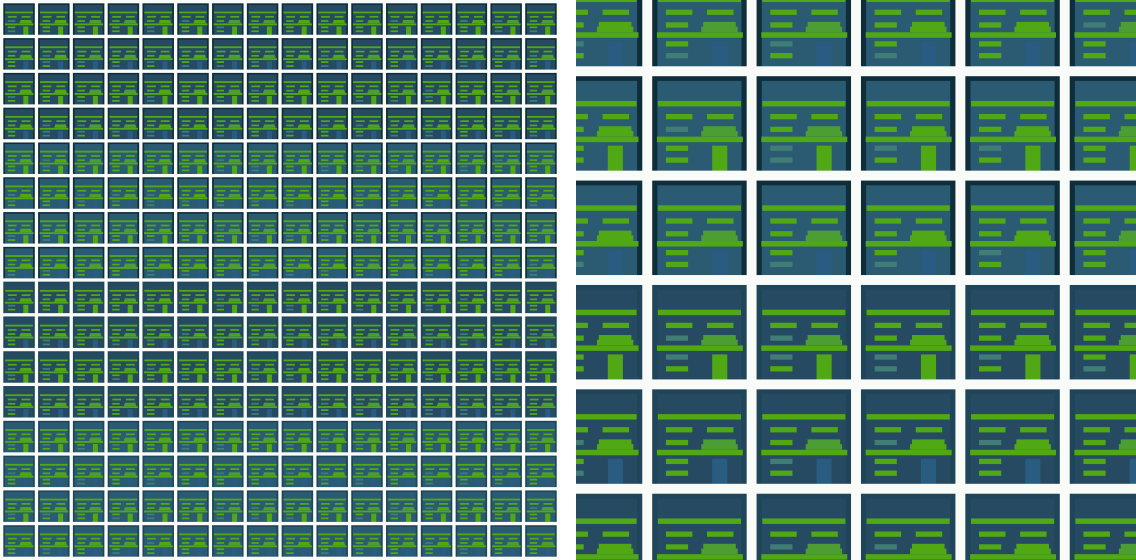
Left, the full canvas; right, a detail of the centre.
Write a Shadertoy shader that draws this pattern.

```glsl
// Draws a square grid of small flat house fronts with green bands, windows and doors.
#define COUNT 16.0
#define GAP 0.0059
#define PAPER vec3(0.975, 0.985, 0.975)
#define FRAME_DARK vec3(0.06, 0.18, 0.23)
#define FRAME_SOFT vec3(0.12, 0.27, 0.35)
#define WALL_DARK vec3(0.145, 0.29, 0.38)
#define WALL_LIGHT vec3(0.17, 0.355, 0.45)
#define GREEN vec3(0.31, 0.66, 0.08)
#define GREEN_DIM vec3(0.30, 0.62, 0.20)
#define TEAL vec3(0.25, 0.49, 0.46)
#define DOOR_BLUE vec3(0.16, 0.36, 0.50)
#define DIM_CHANCE 0.35

float hash(vec2 p) {
    vec3 q = fract(vec3(p.xyx) * 0.1031);
    q += dot(q, q.yzx + 33.33);
    return fract((q.x + q.y) * q.z);
}

// Value of one binary digit of a whole number
float bit(float n, float place) {
    return mod(floor(n / place), 2.0);
}

// Smoothed coverage of the rectangle between two corners
float box(vec2 p, vec2 lo, vec2 hi, vec2 px) {
    vec2 c = clamp(min(p - lo, hi - p) / px + 0.5, 0.0, 1.0);
    return c.x * c.y;
}

vec3 paneColor(vec2 cell, float pane) {
    return hash(cell + pane * 19.7) < DIM_CHANCE ? TEAL : GREEN;
}

vec3 house(vec2 p, vec2 cell, vec2 px) {
    // Frame and wall change with groups of rows
    vec3 frame = mix(FRAME_DARK, FRAME_SOFT, bit(cell.y, 8.0));
    vec3 wall = mix(WALL_DARK, WALL_LIGHT, bit(cell.y, 4.0));
    vec3 col = mix(frame, wall, box(p, vec2(0.055, 0.05), vec2(0.945, 1.1), px));

    // Eaves and middle ledge
    col = mix(col, GREEN, box(p, vec2(0.06, 0.262), vec2(0.94, 0.320), px));
    col = mix(col, GREEN, box(p, vec2(0.05, 0.640), vec2(0.96, 0.698), px));

    // Upper pair of windows
    for (float i = 0.0; i < 2.0; i++) {
        vec2 lo = vec2(0.145 + 0.435 * i, 0.40);
        col = mix(col, GREEN, box(p, lo, lo + vec2(0.28, 0.056), px));
    }

    // Left column of windows, spaced around the ledge
    for (float i = 0.0; i < 3.0; i++) {
        vec2 lo = vec2(0.145, 0.535 + 0.20 * min(i, 1.0) + 0.125 * max(i - 1.0, 0.0));
        float pane = box(p, lo, lo + vec2(0.235, 0.056), px);
        col = mix(col, paneColor(cell, i), pane);
    }

    // Stepped awning, dimmer in alternating pairs of columns
    vec3 awning = mix(GREEN, GREEN_DIM, bit(cell.x, 2.0));
    float shape = max(box(p, vec2(0.54, 0.530), vec2(0.885, 0.64), px),
                      box(p, vec2(0.52, 0.580), vec2(0.905, 0.64), px));
    col = mix(col, awning, shape);

    // Door, lit on alternating rows
    vec3 door = mix(GREEN, DOOR_BLUE, bit(cell.y, 1.0));
    return mix(col, door, box(p, vec2(0.635, 0.735), vec2(0.795, 1.1), px));
}

void mainImage(out vec4 fragColor, in vec2 fragCoord) {
    vec2 uv = fragCoord / iResolution.xy;
    uv.y = 1.0 - uv.y;

    // Cells share an outer margin equal to the gap
    float pitch = (1.0 - GAP) / COUNT;
    float tile = pitch - GAP;
    vec2 grid = (uv - 0.5 * GAP) / pitch;
    vec2 cell = clamp(floor(grid), 0.0, COUNT - 1.0);
    vec2 p = ((grid - cell) * pitch - 0.5 * GAP) / tile;
    vec2 px = 1.0 / (iResolution.xy * tile);

    vec3 col = mix(PAPER, house(p, cell, px), box(p, vec2(0.0), vec2(1.0), px));
    fragColor = vec4(col, 1.0);
}
```
